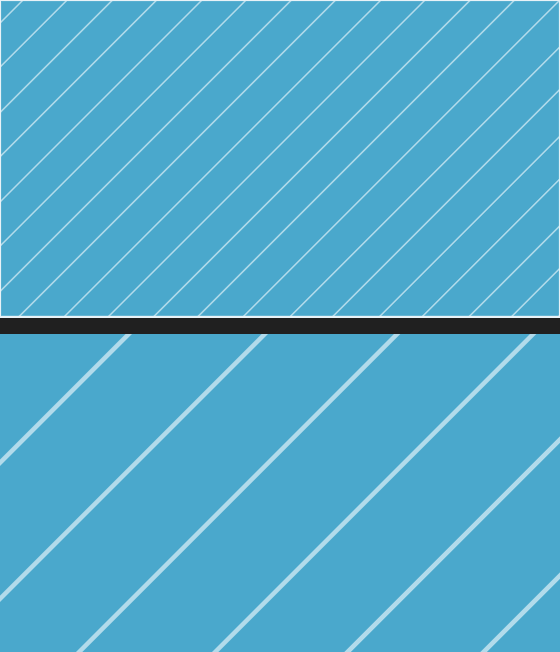
Top, the full canvas; bottom, a detail of the centre.
Write a Shadertoy shader that draws this pattern.

```glsl
// Thin pale 45-degree pinstripes on a flat blue field with a hairline frame.

const vec3 FIELD_BLUE = vec3(0.29, 0.66, 0.80);
const vec3 STRIPE_PALE = vec3(0.70, 0.86, 0.92);
const vec3 FRAME_WHITE = vec3(0.91, 0.95, 0.97);

// All lengths are fractions of the canvas width.
const float STRIPE_PITCH = 0.07988;
const float FIRST_STRIPE = 0.0412;
const float STRIPE_WIDTH = 0.0027;
const float FRAME_WIDTH = 0.00195;
const float BOTTOM_WIDTH = 0.0039;

// Antialiased coverage: one inside the radius, zero outside.
float coverage(float dist, float radius, float pixel) {
    return clamp((radius - dist) / pixel + 0.5, 0.0, 1.0);
}

// Uneven spacing: odd stripes sit early, then late past the far diagonal.
float stripeShift(float index) {
    float odd = mod(index, 2.0);
    return odd * mix(-0.0011, 0.0038, step(12.5, index));
}

// Perpendicular distance to the nearest stripe centre.
float stripeDistance(float diagonal) {
    float index = round((diagonal - FIRST_STRIPE) / STRIPE_PITCH);
    float centre = FIRST_STRIPE + index * STRIPE_PITCH + stripeShift(index);
    return abs(diagonal - centre) * sqrt(0.5);
}

// Distance inward from the left, right and top edges.
float edgeDistance(vec2 p, vec2 size) {
    return min(min(p.x, size.x - p.x), size.y - p.y);
}

void mainImage(out vec4 fragColor, in vec2 fragCoord) {
    float pixel = 1.0 / iResolution.x;
    vec2 size = iResolution.xy * pixel;
    vec2 p = fragCoord * pixel;

    // Stripes rise to the right, measured from the upper left corner.
    float diagonal = p.x + size.y - p.y;
    float stripe = coverage(stripeDistance(diagonal), 0.5 * STRIPE_WIDTH, pixel);

    // The frame is heavier along the bottom.
    float frame = max(coverage(edgeDistance(p, size), FRAME_WIDTH, pixel),
                      coverage(p.y, BOTTOM_WIDTH, pixel));

    vec3 color = mix(FIELD_BLUE, STRIPE_PALE, stripe);
    color = mix(color, FRAME_WHITE, frame);
    fragColor = vec4(color, 1.0);
}
```
